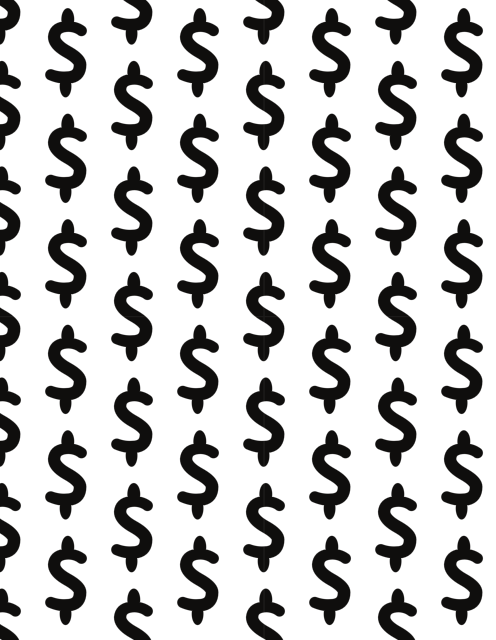
Reproduce this pattern procedurally as a Shadertoy shader.

```glsl
// Staggered columns of a bold black currency motif on white.
// Each motif is a chain of curved, tapering strokes forming a double bend,
// with an oval stub above and below; faint tile seams cross the ink.

const float CANVAS_HEIGHT = 1148.0;        // motif units per canvas height
const vec2 PITCH = vec2(118.4, 189.3);     // column and row spacing
const vec3 PAPER = vec3(1.0);
const vec3 INK = vec3(0.06, 0.055, 0.05);
const int CURVE_STEPS = 10;

// Distance to a segment whose radius runs from ra to rb
float taperedSegment(vec2 p, vec2 a, vec2 b, float ra, float rb) {
    vec2 pa = p - a, ba = b - a;
    float h = clamp(dot(pa, ba) / dot(ba, ba), 0.0, 1.0);
    return length(pa - ba * h) - mix(ra, rb, h);
}

vec2 bezier(vec2 a, vec2 c, vec2 b, float t) {
    return mix(mix(a, c, t), mix(c, b, t), t);
}

// Distance to a thick quadratic curve, walked in short segments
float curveStroke(vec2 p, vec2 a, vec2 c, vec2 b, float ra, float rb) {
    float d = 1e5;
    vec2 start = a;
    for (int i = 0; i < CURVE_STEPS; i++) {
        float t0 = float(i) / float(CURVE_STEPS);
        float t1 = float(i + 1) / float(CURVE_STEPS);
        vec2 end = bezier(a, c, b, t1);
        d = min(d, taperedSegment(p, start, end, mix(ra, rb, t0), mix(ra, rb, t1)));
        start = end;
    }
    return d;
}

float ellipse(vec2 p, vec2 radii) {
    float k = length(p / radii);
    float g = length(p / (radii * radii));
    return k * (k - 1.0) / max(g, 1e-4);
}

float motif(vec2 p) {
    // Upper bowl
    vec2 top = vec2(3.0, 47.0), left = vec2(-22.0, 28.5), middle = vec2(1.0, 2.0);
    float d = curveStroke(p, vec2(27.0, 39.5), vec2(17.0, 47.0), top, 9.7, 9.5);
    d = min(d, curveStroke(p, top, vec2(-21.0, 47.0), left, 9.5, 11.0));
    d = min(d, curveStroke(p, left, vec2(-22.0, 15.0), middle, 11.0, 11.3));

    // Lower bowl
    vec2 right = vec2(24.5, -21.5), bottom = vec2(0.0, -44.5);
    d = min(d, curveStroke(p, middle, vec2(24.5, -11.0), right, 11.3, 11.3));
    d = min(d, curveStroke(p, right, vec2(24.5, -44.5), bottom, 11.3, 11.0));
    d = min(d, curveStroke(p, bottom, vec2(-14.0, -45.0), vec2(-28.0, -39.5), 11.0, 10.0));

    // Oval stubs
    d = min(d, ellipse(p - vec2(2.5, 60.0), vec2(11.5, 20.0)));
    return min(d, ellipse(p - vec2(-1.5, -60.0), vec2(10.5, 20.0)));
}

// Local position in a grid whose odd columns drop by half a row
vec2 staggeredCell(vec2 p, vec2 pitch) {
    vec2 g = p / pitch;
    float column = floor(g.x + 0.5);
    g.y -= 0.5 * mod(column, 2.0);
    return vec2(g.x - column, g.y - floor(g.y + 0.5)) * pitch;
}

float hairline(float offset, float halfWidth, float blur) {
    return 1.0 - smoothstep(halfWidth, halfWidth + blur, abs(offset));
}

void mainImage(out vec4 fragColor, in vec2 fragCoord) {
    float pixel = CANVAS_HEIGHT / iResolution.y;
    // Origin moves to the top left, with y still pointing up
    vec2 p = vec2(fragCoord.x, fragCoord.y - iResolution.y) * pixel;

    float d = motif(staggeredCell(p - vec2(0.7, 0.0), PITCH));
    float coverage = 1.0 - smoothstep(-0.75 * pixel, 0.75 * pixel, d);

    // Faint seams where tiles meet
    float seam = max(hairline(p.x - 4.0 * PITCH.x, 0.3, pixel),
                     hairline(p.y + 3.0 * PITCH.y, 0.3, pixel));
    vec3 ink = INK + 0.05 * seam;

    fragColor = vec4(mix(PAPER, ink, coverage), 1.0);
}
```
